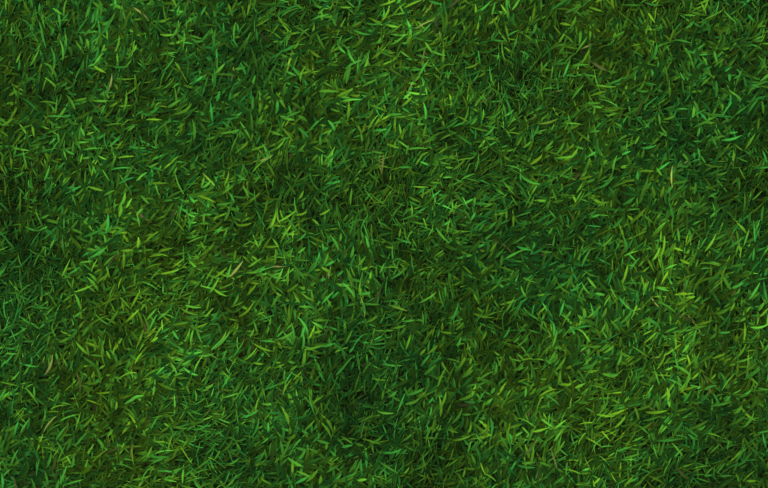
This texture is drawn by a Shadertoy shader. Its source:

```glsl
// Dense dark green lawn: layered, fine grass blades over shaded soil.
#define LAYERS 22
#define CELL 0.027
#define BLADE_WIDTH 0.0018
#define SOFTNESS 0.0022
#define BRIGHTNESS 0.475
#define LEAN 0.95
#define SPREAD 1.9
#define SHADOW 0.10
#define SOIL vec3(0.09, 0.11, 0.035)
#define COOL_GREEN vec3(0.36, 0.98, 0.36)
#define WARM_GREEN vec3(0.66, 1.0, 0.20)
#define STRAW vec3(0.95, 1.0, 0.52)

vec4 hash4(vec2 p) {
    vec4 q = fract(p.xyxy * vec4(0.1031, 0.1030, 0.0973, 0.1099));
    q += dot(q, q.wzxy + 33.33);
    return fract((q.xxyz + q.yzzw) * q.zywx);
}

vec2 gradient(vec2 cell) {
    float angle = 6.2832 * hash4(cell).x;
    return vec2(cos(angle), sin(angle));
}

// Gradient noise, roughly -0.7 to 0.7
float noise(vec2 p) {
    vec2 i = floor(p), f = p - i;
    vec2 u = f * f * f * (f * (f * 6.0 - 15.0) + 10.0);
    vec2 e = vec2(0.0, 1.0);
    float low = mix(dot(gradient(i), f), dot(gradient(i + e.yx), f - e.yx), u.x);
    float high = mix(dot(gradient(i + e.xy), f - e.xy), dot(gradient(i + e.yy), f - e.yy), u.x);
    return mix(low, high, u.y);
}

// Paints one blade, centred somewhere in its cell, over the colour below.
// patchy holds the local turn, light, warmth and coarseness.
vec3 paintBlade(vec3 below, vec2 p, vec2 cell, float layer, vec4 patchy, float soft) {
    vec2 seed = cell + layer * vec2(37.0, 71.0);
    vec4 form = hash4(seed);
    vec4 look = hash4(seed + 211.5);

    // Local frame along the bent blade
    float angle = LEAN + patchy.x + SPREAD * (form.z + look.z - 1.0);
    vec2 dir = vec2(cos(angle), sin(angle));
    vec2 d = p - (cell + form.xy) * CELL;
    float along = dot(d, dir);
    float across = dot(d, vec2(-dir.y, dir.x)) - 14.0 * (look.w - 0.5) * along * along;
    float t = along / (CELL * mix(0.35, 0.95, form.w));
    float inside = 1.0 - smoothstep(0.75, 1.0, abs(t));
    t = clamp(t, -1.0, 1.0);

    // Tapered outline and the soft shade around it
    float width = BLADE_WIDTH * (1.0 - t * t) * (1.2 - 0.3 * t) * mix(0.7, 1.3, look.w) * patchy.w;
    float cover = inside * (1.0 - smoothstep(width - soft, width + soft, abs(across)));
    float shade = inside * (1.0 - smoothstep(width, width + 0.005, abs(across + 0.0015)));

    // Upper blades catch more light, and so do the tips
    float light = BRIGHTNESS * mix(0.65, 1.07, layer / float(LAYERS - 1));
    light *= mix(0.53, 1.47, look.x * look.x) * (0.92 + 0.12 * t);
    vec3 tint = mix(COOL_GREEN, WARM_GREEN, clamp(look.y + patchy.z, 0.0, 1.0));
    tint = mix(tint, STRAW, smoothstep(0.92, 0.98, form.w * 0.3 + look.y * 0.7));

    return mix(below * (1.0 - SHADOW * shade), tint * light * patchy.y, cover);
}

void mainImage(out vec4 fragColor, in vec2 fragCoord) {
    vec2 p = fragCoord / iResolution.y;
    float soft = max(SOFTNESS, 0.7 / iResolution.y);

    // Broad patches of direction, light, warmth and coarseness
    float broad = noise(p * 2.3 + 4.7);
    float clumps = noise(p * 9.0 + 15.2);
    float tufts = noise(p * 23.0 + 31.0);
    vec4 patchy = vec4(1.1 * noise(p * 3.1 + 8.3) + 0.6 * noise(p * 7.0 + 52.0),
                       1.0 + 0.26 * broad + 0.28 * clumps + 0.25 * tufts,
                       0.4 * noise(p * 4.0 + 23.6) + 0.2 * broad,
                       1.0 + 0.6 * noise(p * 5.0 + 71.4));

    // Lower layers first, each a jittered grid of blades
    vec3 color = SOIL * patchy.y;
    for (int i = 0; i < LAYERS; i++) {
        float layer = float(i);
        vec2 q = p + CELL * vec2(0.37, 0.61) * layer;
        vec2 home = floor(q / CELL);
        for (int y = -1; y <= 1; y++) {
            for (int x = -1; x <= 1; x++) {
                color = paintBlade(color, q, home + vec2(x, y), layer, patchy, soft);
            }
        }
    }
    fragColor = vec4(color, 1.0);
}
```
